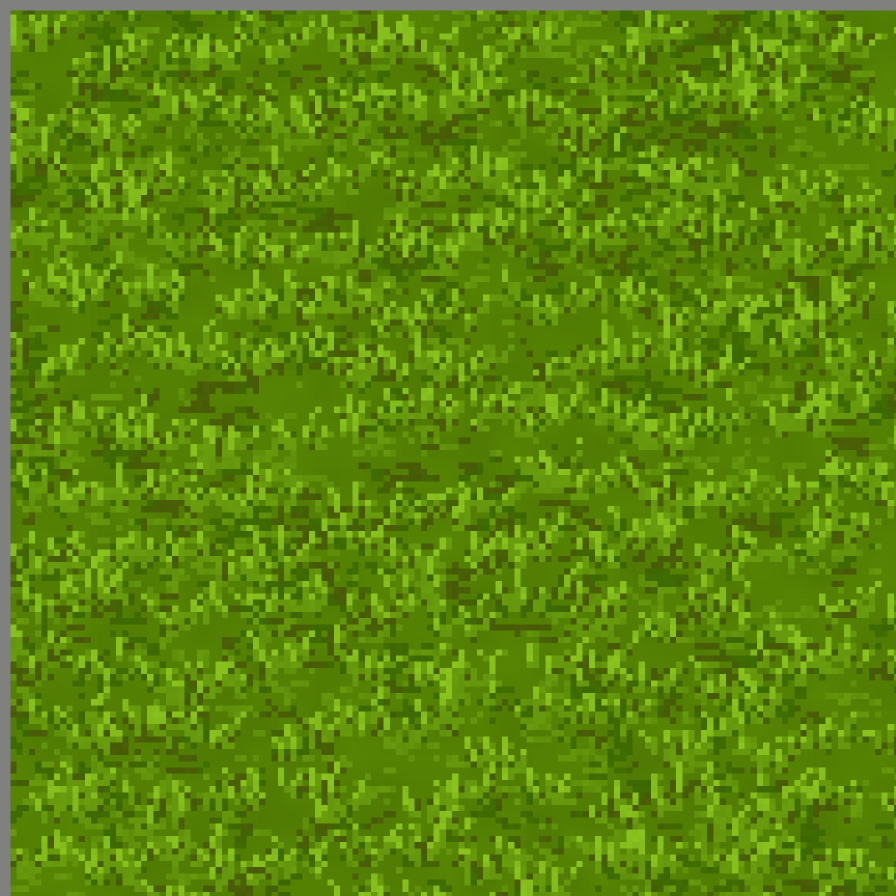
This texture is drawn by a Shadertoy shader. Its source:

```glsl
// Pixel-art lawn: blocky tufts of fanned grass blades over mottled green soil,
// with a thin grey strip along the left and top edges.
// Tufts sit on a jittered grid; every block picks one tone, then is supersampled.

#define BLOCKS 144.0        // blocks across the canvas
#define TUFT_SPACING 10.0   // blocks between tufts
#define TUFT_JITTER 0.65    // share of the spacing a tuft may wander
#define BLADES 6            // blades per tuft
#define BLADE_DROPOUT 0.12  // share of blade blocks left out
#define DARK_SHARE 0.19     // share of dark specks on the ground
#define MID_SHARE 0.15      // share of lighter specks on the ground
#define PATCHINESS 0.75     // how strongly specks gather in patches
#define BORDER 0.0115       // width of the grey strip

const vec3 GREY = vec3(0.50, 0.50, 0.495);
const vec3 OLIVE = vec3(0.285, 0.365, 0.025);
const vec3 DEEP_GREEN = vec3(0.245, 0.42, 0.005);
const vec3 GROUND = vec3(0.325, 0.495, 0.012);
const vec3 MID_GREEN = vec3(0.405, 0.60, 0.05);
const vec3 BRIGHT_GREEN = vec3(0.525, 0.745, 0.11);

// Sine-free hash in [0, 1)
float hash(vec2 p, float seed) {
    vec3 q = fract(vec3(p.xyx + seed * 7.31) * vec3(0.1031, 0.1030, 0.0973));
    q += dot(q, q.yzx + 33.33);
    return fract((q.x + q.y) * q.z);
}

float valueNoise(vec2 p, float seed) {
    vec2 i = floor(p), f = fract(p);
    f = f * f * (3.0 - 2.0 * f);
    float low = mix(hash(i, seed), hash(i + vec2(1, 0), seed), f.x);
    float high = mix(hash(i + vec2(0, 1), seed), hash(i + vec2(1, 1), seed), f.x);
    return mix(low, high, f.y);
}

// True inside short horizontal runs that gather in patches
bool speck(vec2 block, float share, float seed) {
    float shift = floor(3.0 * hash(vec2(block.y, 5.0), seed));
    float runLength = 1.0 + floor(2.5 * hash(vec2(block.y, 9.0), seed));
    float run = hash(vec2(floor((block.x + shift) / runLength), block.y), seed);
    float patchiness = valueNoise(block / 7.0, seed + 1.0) - 0.5;
    return run < share + PATCHINESS * patchiness;
}

// Tone of the tufts at a block: x = light (0 none, 1 mid, 2 bright), y = shadow
vec2 tuftTone(vec2 block) {
    vec2 tone = vec2(0.0);
    vec2 home = floor(block / TUFT_SPACING);
    float grain = hash(block, 3.0);
    for (int j = -1; j <= 1; j++)
    for (int i = -1; i <= 1; i++) {
        vec2 id = home + vec2(i, j);
        vec2 wander = TUFT_JITTER * (vec2(hash(id, 11.0), hash(id, 12.0)) - 0.5);
        vec2 root = floor((id + 0.5 + wander) * TUFT_SPACING) - vec2(0.0, 4.0);
        vec2 local = block - root;
        for (int k = 0; k < BLADES; k++) {
            float seed = 20.0 + 4.0 * float(k);
            float fan = float(k) - 0.5 * float(BLADES - 1);
            float lean = 0.17 * fan + 0.4 * (hash(id, seed) - 0.4);
            float start = floor(4.0 * hash(id, seed + 1.0));
            float size = 3.0 + floor(4.0 * hash(id, seed + 2.0));
            float rise = local.y - start;
            if (rise < 0.0 || rise >= size) continue;

            // Whole-block steps turn a leaning blade into a staircase
            float side = local.x - floor(1.1 * fan + lean * local.y + 0.5);
            float brightFrom = size * (0.15 + 0.5 * hash(id, seed + 3.0));
            if (side == 0.0 && grain > BLADE_DROPOUT)
                tone.x = max(tone.x, rise >= brightFrom ? 2.0 : 1.0);
            if (side == 1.0 && grain > 0.72) tone.x = max(tone.x, 1.0);
            if (abs(side) == 1.0 && rise < 0.5 * size && grain < 0.35) tone.y = 1.0;
        }
    }
    return tone;
}

vec3 lawnColor(vec2 block) {
    vec2 tone = tuftTone(block);
    float shade = 0.97 + 0.06 * hash(block, 2.0);
    if (tone.x > 1.5) return BRIGHT_GREEN * shade;
    if (tone.x > 0.5) return MID_GREEN * shade;
    bool dark = tone.y > 0.5 || speck(block, DARK_SHARE, 60.0);
    if (dark) {
        float tint = valueNoise(block / 3.0, 70.0);
        return mix(DEEP_GREEN, OLIVE, smoothstep(0.35, 0.6, tint)) * shade;
    }
    if (speck(block, MID_SHARE, 80.0))
        return mix(GROUND, MID_GREEN, 0.55 + 0.45 * hash(block, 81.0));
    return GROUND * mix(0.96, 1.05, valueNoise(block / 5.0, 90.0));
}

void mainImage(out vec4 fragColor, in vec2 fragCoord) {
    vec3 color = vec3(0.0);
    // Four samples per pixel smooth the block edges
    for (int s = 0; s < 4; s++) {
        vec2 offset = 0.5 * vec2(s & 1, s >> 1) - 0.25;
        vec2 uv = (fragCoord + offset) / iResolution.xy;
        bool strip = uv.x < BORDER || uv.y > 1.0 - BORDER;
        color += strip ? GREY : lawnColor(floor((uv - BORDER) * BLOCKS) + 20.0);
    }
    fragColor = vec4(color / 4.0, 1.0);
}
```
